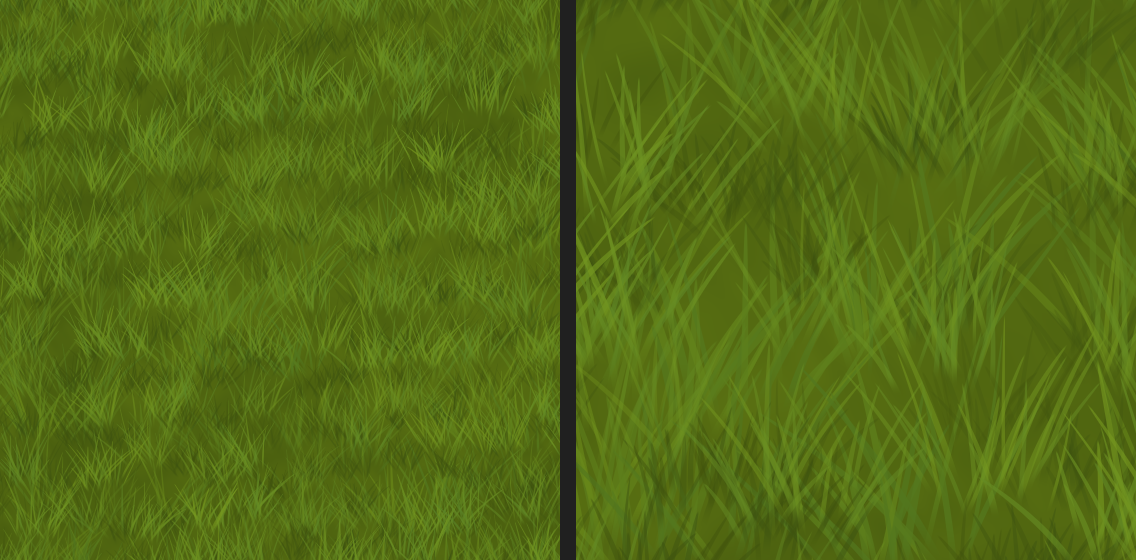
Left: the whole. Right: its middle third, enlarged.
Write a WebGL 1 fragment shader that draws this texture.

```glsl
precision highp float;
uniform vec2 u_resolution;

const int BLADES = 24;               // blades per tuft
const vec3 SOIL_DARK = vec3(0.270, 0.350, 0.055);
const vec3 SOIL_LIGHT = vec3(0.360, 0.450, 0.072);
const vec3 SHADE_COOL = vec3(0.215, 0.310, 0.070);
const vec3 SHADE_WARM = vec3(0.260, 0.325, 0.040);
const vec3 BLADE_COOL = vec3(0.310, 0.455, 0.120);
const vec3 BLADE_WARM = vec3(0.430, 0.550, 0.095);
const vec3 TIP_COOL = vec3(0.350, 0.510, 0.150);
const vec3 TIP_WARM = vec3(0.480, 0.610, 0.115);
const float FAN = 1.25;              // spread of blade directions in a tuft
const float TUFT_LEAN = 0.4;         // common tilt of a whole tuft

// Layer shape: tufts across, blade length and half width in cells, opacity
const vec4 SHADE_LAYER = vec4(12.0, 0.85, 0.023, 0.40);
const vec4 LONG_LAYER = vec4(8.0, 1.20, 0.018, 0.66);
const vec4 SHORT_LAYER = vec4(10.0, 1.10, 0.018, 0.62);

float hash(vec2 p) {
  return fract(sin(dot(p, vec2(127.1, 311.7))) * 43758.5453);
}

vec4 hash4(vec2 p) {
  float k = dot(p, vec2(127.1, 311.7));
  return fract(sin(vec4(k, k + 17.3, k + 41.9, k + 73.7)) * 43758.5453);
}

float noise(vec2 p) {
  vec2 i = floor(p);
  vec2 f = fract(p);
  f = f * f * (3.0 - 2.0 * f);
  return mix(mix(hash(i), hash(i + vec2(1.0, 0.0)), f.x),
             mix(hash(i + vec2(0.0, 1.0)), hash(i + 1.0), f.x), f.y);
}

// Soft, brushed ground under the grass
vec3 ground(vec2 p) {
  vec2 along = vec2(p.x + p.y * 0.6, p.y - p.x * 0.6);
  float patches = noise(p * 7.0 + 3.0);
  float smears = noise(along * vec2(13.0, 32.0) + patches * 2.0);
  float strokes = noise(along.yx * vec2(24.0, 70.0) + 9.0);
  return mix(SOIL_DARK, SOIL_LIGHT, patches * 0.5 + smears * 0.3 + strokes * 0.2);
}

// Coverage of one curved blade; q is measured from the root
float blade(vec2 q, float len, float lean, float bend, float halfWidth, float px) {
  float reach = lean + bend;
  float height = len * inversesqrt(1.0 + reach * reach);
  float t = q.y / height;
  if (t <= 0.0 || t >= 1.0) return 0.0;
  float slope = lean + 2.0 * bend * t;
  float d = abs(q.x - height * t * (lean + bend * t)) * inversesqrt(1.0 + slope * slope);
  float w = halfWidth * sqrt(1.0 - t * t);
  float edge = clamp((w - d) / px + 0.5, 0.0, 1.0);
  return edge * smoothstep(0.0, 0.3, t) * (1.0 - smoothstep(0.95, 1.0, t));
}

// Scattered tufts, painted from the back rows to the front
vec3 paintTufts(vec3 base, vec2 p, vec4 layer, vec3 cool, vec3 warm, float seed) {
  vec3 color = base;
  vec2 q = p * layer.x + seed * 0.37;
  vec2 home = floor(q);
  float px = layer.x / u_resolution.y;
  for (int row = 0; row < 3; row++) {
    for (int col = -1; col <= 1; col++) {
      vec2 cell = home + vec2(float(col), -float(row));
      vec4 tuft = hash4(cell + seed);
      vec2 root = cell + vec2(0.2 + 0.6 * tuft.x, 0.75 * tuft.y);
      vec2 rel = q - root;
      if (rel.y < 0.0 || rel.y > layer.y + 0.3 || abs(rel.x) > layer.y + 0.2) continue;
      float tilt = (tuft.z - 0.5) * TUFT_LEAN;
      float strength = layer.w * mix(0.5, 1.15, tuft.w);
      for (int n = 0; n < BLADES; n++) {
        vec4 r = hash4(cell * 1.7 + vec2(float(n) * 3.1 + seed, float(n) * 0.73));
        float side = r.x - 0.5;
        float lean = tilt + side * FAN;
        float bend = lean * 0.55 * r.z + (r.w - 0.5) * 0.25;
        vec2 offset = vec2((fract(r.y * 7.0) - 0.5) * 0.6 + side * 0.2, 0.3 * r.w);
        float len = layer.y * mix(0.4, 1.0, r.y);
        float width = layer.z * mix(0.55, 1.15, r.z);
        float cover = blade(rel - offset, len, lean, bend, width, px);
        float tone = 0.35 * tuft.x + 0.65 * fract(r.w * 5.0);
        color = mix(color, mix(cool, warm, tone), cover * strength);
      }
    }
  }
  return color;
}

void main() {
  vec2 p = gl_FragCoord.xy / u_resolution.y;
  vec3 color = ground(p);
  color = paintTufts(color, p, LONG_LAYER, BLADE_COOL, BLADE_WARM, 19.0);
  color = paintTufts(color, p, SHADE_LAYER, SHADE_COOL, SHADE_WARM, 5.0);
  color = paintTufts(color, p, SHORT_LAYER, TIP_COOL, TIP_WARM, 43.0);
  gl_FragColor = vec4(color, 1.0);
}
```
